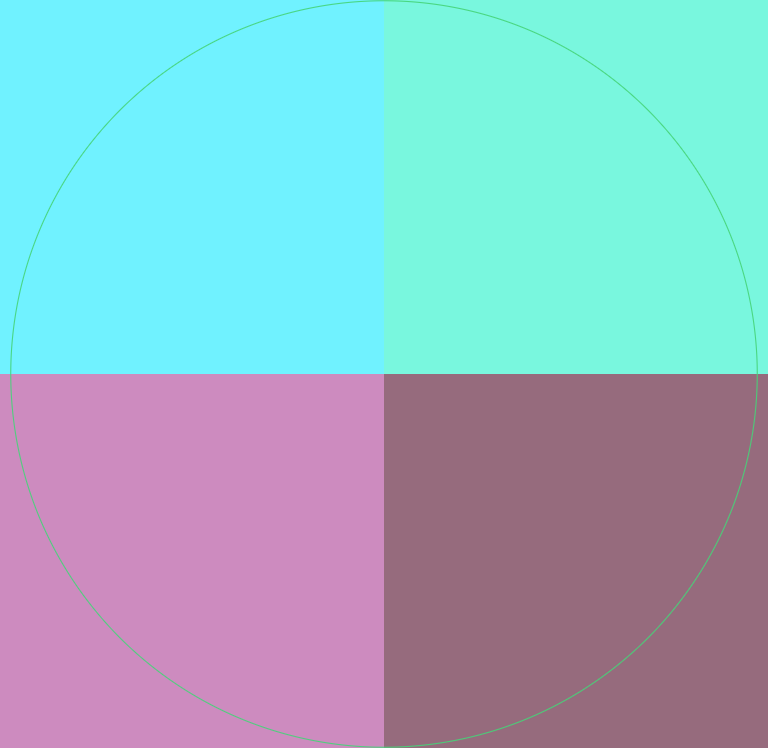
Write a Shadertoy shader that draws this background.

```glsl
// Four flat colour quadrants meeting at the centre, under a thin green ring
// that almost touches the top and bottom edges. The quadrants are blended by
// antialiased steps; the ring is the distance to a circle.

#define RING_RADIUS 0.499
#define RING_WIDTH  0.0015
#define RING_ALPHA  0.9
#define RING_COLOR  vec3(0.27, 0.83, 0.47)
#define TOP_LEFT     vec3(0.44, 0.95, 1.00)
#define TOP_RIGHT    vec3(0.475, 0.97, 0.87)
#define BOTTOM_LEFT  vec3(0.805, 0.545, 0.75)
#define BOTTOM_RIGHT vec3(0.59, 0.42, 0.49)

// Flat colours on either side of the two axes
vec3 quadrants(vec2 p, float pixel) {
    vec2 side = clamp(p / pixel + 0.5, 0.0, 1.0);
    vec3 bottom = mix(BOTTOM_LEFT, BOTTOM_RIGHT, side.x);
    vec3 top = mix(TOP_LEFT, TOP_RIGHT, side.x);
    return mix(bottom, top, side.y);
}

// Share of the pixel covered by the ring line
float ringCoverage(vec2 p, float pixel) {
    float ringDistance = abs(length(p) - RING_RADIUS);
    float coverage = (0.5 * (RING_WIDTH + pixel) - ringDistance) / pixel;
    return clamp(coverage, 0.0, min(1.0, RING_WIDTH / pixel));
}

void mainImage(out vec4 fragColor, in vec2 fragCoord) {
    // Centred coordinates, in units of the canvas height
    float pixel = 1.0 / iResolution.y;
    vec2 p = (fragCoord - 0.5 * iResolution.xy) * pixel;

    vec3 color = quadrants(p, pixel);
    color = mix(color, RING_COLOR, RING_ALPHA * ringCoverage(p, pixel));
    fragColor = vec4(color, 1.0);
}
```
